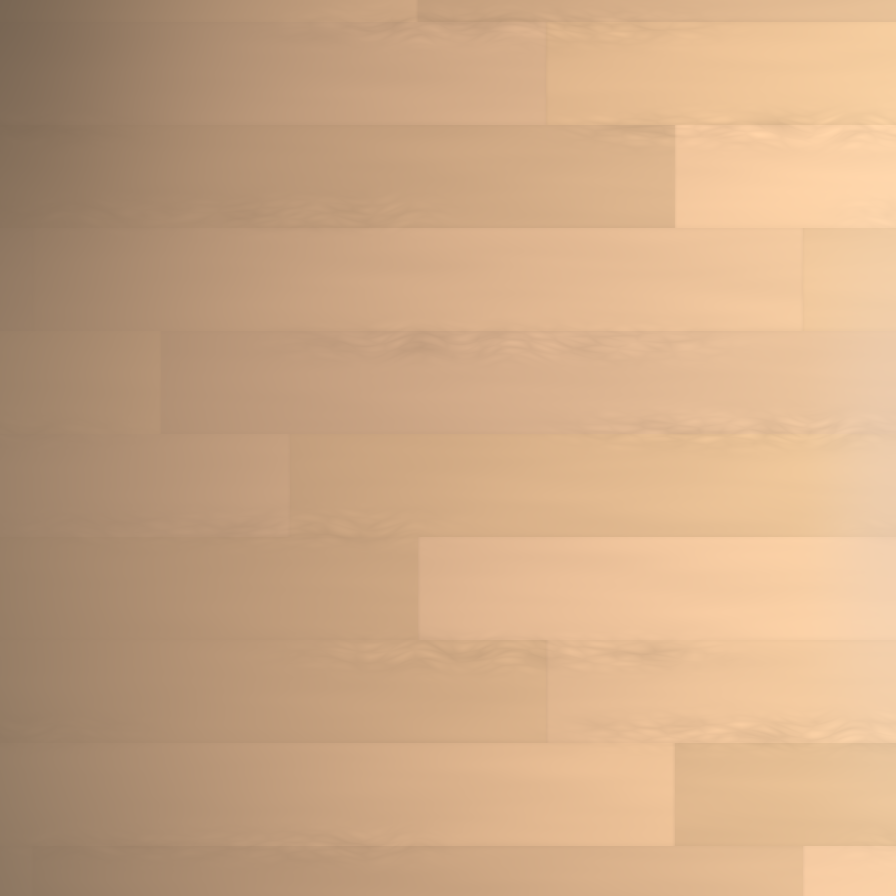
Reproduce this texture procedurally as a Shadertoy shader.

```glsl
// Pale wooden floor boards in staggered rows, lit from the right.
// A three-colour light ramp is tinted per board, then layered sines add
// soft grain and stretched cellular noise adds flecks beside the seams.

const vec3 SHADE = vec3(0.585, 0.489, 0.399);
const vec3 TAN   = vec3(0.885, 0.698, 0.550);
const vec3 LIT   = vec3(0.960, 0.806, 0.640);
const vec3 GLARE = vec3(0.920, 0.805, 0.710);

const float ROW_HEIGHT   = 0.115;
const float FIRST_SEAM   = 0.056;
const float BOARD_LENGTH = 0.859;
const float FIRST_JOINT  = 0.753;
const float STAGGER      = 0.1432;

vec2 hash2(vec2 p) {
    vec3 q = fract(p.xyx * vec3(0.1031, 0.1030, 0.0973));
    q += dot(q, q.yzx + 33.33);
    return fract((q.xx + q.yz) * q.zy);
}

// Distances to the nearest and second nearest cell points
vec2 cellular(vec2 p) {
    vec2 cell = floor(p), f = fract(p), near = vec2(8.0);
    for (int j = -1; j <= 1; j++)
    for (int i = -1; i <= 1; i++) {
        vec2 o = vec2(i, j);
        float d = length(o + hash2(cell + o) - f);
        near = d < near.x ? vec2(d, near.x) : vec2(near.x, min(near.y, d));
    }
    return near;
}

// Long wavy fibres from layered, warped sines
float grain(vec2 p, float seed) {
    float sum = 0.0, amp = 0.5, freq = 55.0;
    for (int i = 0; i < 5; i++) {
        float k = float(i) + seed;
        float bend = 1.5 * sin(p.x * (5.0 + 3.0 * float(i)) + k * 2.4)
                   + 0.8 * sin(p.x * 17.0 + p.y * 31.0 + k);
        sum += amp * sin(p.y * freq + bend + k * 1.7);
        amp *= 0.68;
        freq *= 1.63;
    }
    return sum;
}

// Curled dark and pale flecks, in the range of about -1 to 1
float flecks(vec2 p) {
    p.y += 0.006 * sin(p.x * 38.0 + 2.0 * sin(p.x * 13.0));
    p.y += 0.25 * p.x * sin(p.x * 9.0) * 0.06;
    vec2 coarse = cellular(p * vec2(15.0, 65.0));
    vec2 fine = cellular(p * vec2(32.0, 115.0) + 7.0);
    return 1.1 * (coarse.x - 0.45) + 0.7 * (0.3 - fine.y + fine.x);
}

// Light falling off to the left and towards the top and bottom
vec3 lightRamp(vec2 uv) {
    float t = uv.x + 0.035 - 0.4 * pow(uv.y - 0.5, 2.0);
    vec3 c = mix(mix(SHADE, TAN, t), mix(TAN, LIT, t), t);
    float corner = length((uv - vec2(0.0, 1.0)) * vec2(1.6, 1.0));
    return c * (1.0 - 0.14 * exp(-corner * corner * 12.0));
}

// Soft dark line at distance d
float softLine(float d, float width) {
    return exp(-d * d / (width * width));
}

void mainImage(out vec4 fragColor, in vec2 fragCoord) {
    vec2 uv = fragCoord / iResolution.xy;

    // Board layout: row, position in row, board along the row
    float y = (uv.y - FIRST_SEAM) / ROW_HEIGHT;
    float row = floor(y);
    float joint = mod(FIRST_JOINT - STAGGER * row, BOARD_LENGTH);
    float x = (uv.x - joint) / BOARD_LENGTH;
    float board = floor(x);
    float seamDist = (fract(y + 0.5) - 0.5) * ROW_HEIGHT;
    float jointDist = (fract(x + 0.5) - 0.5) * BOARD_LENGTH;
    vec2 rnd = hash2(vec2(row, board) + 11.0);

    // Board tone, with soft edges at the joints
    float side = mod(board, 2.0) - 0.5;
    side *= -smoothstep(-0.002, 0.004, abs(jointDist));
    float tone = 0.075 * side * cos((row - 1.7) * 1.45);
    tone += 0.022 * (rnd.x - 0.5);
    float clarity = mix(0.3, 1.0, smoothstep(0.05, 0.6, uv.x));

    // Grain over the board, flecks in a wandering band near each seam
    float fibre = grain(uv, rnd.y * 6.0);
    float bandRow = floor(y + 0.5);
    float band = softLine(seamDist - 0.016 * sin(bandRow * 2.3), 0.019);
    band *= smoothstep(-0.5, 0.7, sin(uv.x * 6.5 + bandRow * 2.1));
    float figure = 0.011 * fibre - 0.075 * band * flecks(uv) - 0.014 * band;

    // Seams between boards
    float seam = 0.018 * softLine(seamDist, 0.003)
               + 0.020 * softLine(jointDist, 0.002);

    vec3 color = lightRamp(uv);
    color *= 1.0 + clarity * (tone + figure - seam);
    color.b *= 1.0 - 0.04 * clarity * (rnd.y - 0.3);

    // Pale sheen along the right edge
    float sheen = smoothstep(0.88, 1.0, uv.x) * softLine(uv.y - 0.45, 0.27);
    color = mix(color, GLARE, 0.6 * sheen);

    fragColor = vec4(clamp(color, 0.0, 1.0), 1.0);
}
```
